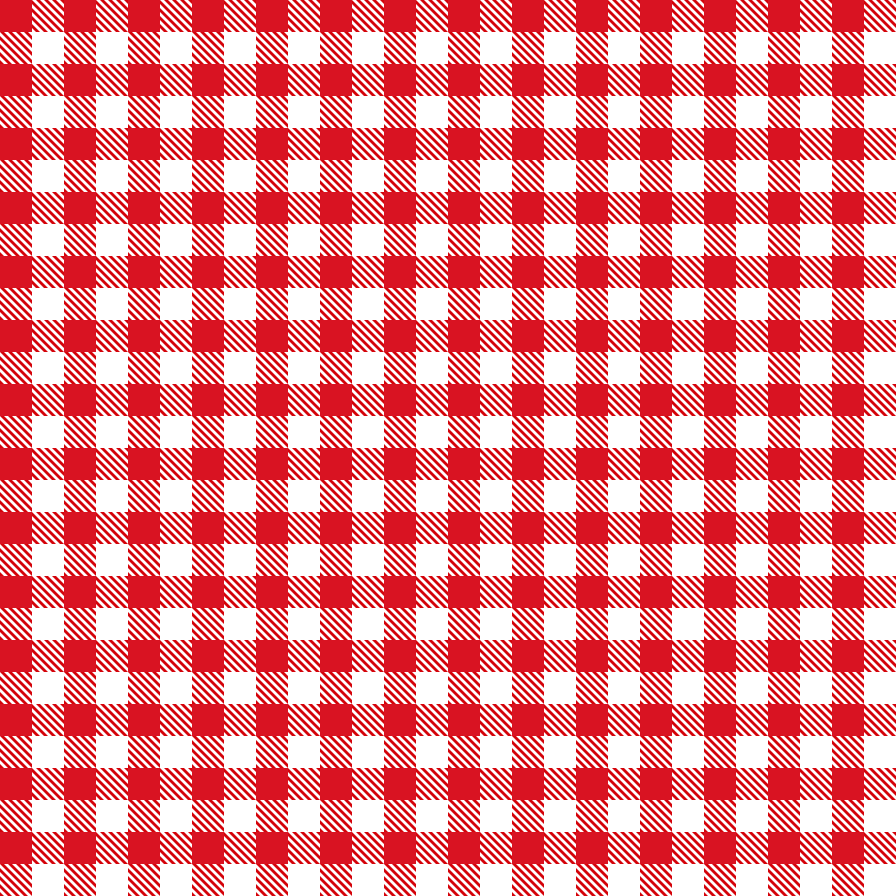
A Shadertoy shader for this pattern:

```glsl
// Red and white gingham cloth: dyed warp and weft bands cross at right angles.
// A diagonal twill picks which thread lies on top, so single-dyed blocks show
// falling ribs while doubly dyed blocks are solid red.

const float REPEATS = 14.0;        // checks across and down
const float RIBS_PER_CHECK = 8.0;  // diagonal ribs along one check
const float RIB_SOFTNESS = 0.6;    // edge width of a rib in pixels

const vec3 CLOTH_WHITE = vec3(1.0);
const vec3 SOLID_RED = vec3(0.85, 0.075, 0.135);
const vec3 RIB_RED = vec3(0.83, 0.01, 0.04);

// Smoothed stripe of period 1, filled for phase 0.0 to 0.5.
float stripe(float phase, float edgeWidth) {
    float edgeDistance = 0.25 - abs(fract(phase + 0.25) - 0.5);
    return clamp(edgeDistance / edgeWidth + 0.5, 0.0, 1.0);
}

// Coverage of the ribs that fall from upper left to lower right.
float twill(vec2 check, vec2 pixelSpan) {
    float phase = RIBS_PER_CHECK * (check.x + check.y);
    return stripe(phase, RIB_SOFTNESS * RIBS_PER_CHECK * length(pixelSpan));
}

// Thread colour from the warp and weft dye and the share of warp on top.
vec3 weave(float warp, float weft, float warpOnTop) {
    float dye = mix(weft, warp, warpOnTop);
    vec3 red = mix(RIB_RED, SOLID_RED, warp * weft);
    return mix(CLOTH_WHITE, red, dye);
}

void mainImage(out vec4 fragColor, in vec2 fragCoord) {
    // Check coordinates and the size of a pixel in them
    vec2 check = REPEATS * fragCoord / iResolution.xy;
    vec2 pixelSpan = REPEATS / iResolution.xy;

    // Dyed bands: left half of each column, upper half of each row
    float warp = stripe(check.x, pixelSpan.x);
    float weft = stripe(check.y + 0.5, pixelSpan.y);

    fragColor = vec4(weave(warp, weft, twill(check, pixelSpan)), 1.0);
}
```
